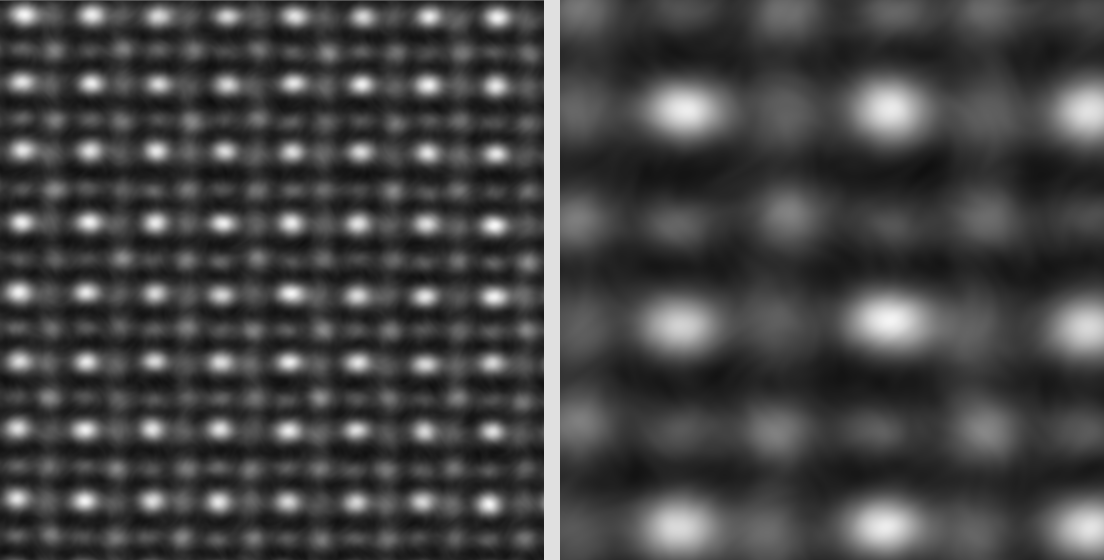
Left, the full canvas; right, a detail of the centre.
Reproduce this pattern procedurally as a Shadertoy shader.

```glsl
// Soft lattice of glowing spots: an 8 by 8 grid of bright blobs with dim companions
// and fainter rows between. Each cell sums four jittered Gaussians over a dark banded
// base, on slightly skewed axes, with layered sines for the blurred grain.

float hash(vec2 p) {
    return fract(sin(dot(p, vec2(127.1, 311.7))) * 43758.547);
}

// Signed jitter vector for one blob of one cell
vec2 jitter(vec2 id, float salt) {
    return vec2(hash(id + salt), hash(id + salt + 5.3)) - 0.5;
}

float blob(vec2 d, vec2 size) {
    d /= size;
    return exp(-0.5 * dot(d, d));
}

// Warped sine layers, roughly -1 to 1
float grain(vec2 p) {
    float sum = 0.0, amp = 0.5;
    for (int i = 0; i < 4; i++) {
        p += 0.6 * sin(p.yx * 0.7 + float(i) * 1.9);
        sum += amp * sin(p.x) * sin(p.y + 0.8 * float(i));
        p = mat2(0.8, -0.6, 0.6, 0.8) * p * 1.5 + 2.7;
        amp *= 0.7;
    }
    return sum;
}

// The four blobs belonging to one cell, d measured from its lattice point
float cellLight(vec2 d, vec2 id) {
    float rowShift = 0.025 * cos(id.y * 1.5708) - 0.025;
    vec2 rowD = d - vec2(0.0, rowShift);
    float vary = hash(id + 3.1);

    // bright spot and its tall, dim companion
    float light = (0.68 + 0.13 * vary)
        * blob(rowD - 0.035 * jitter(id, 1.0), vec2(0.138, 0.107) + 0.016 * jitter(id, 2.0));
    light += (0.19 + 0.08 * hash(id + 7.7))
        * blob(rowD - vec2(0.45, 0.02) - 0.07 * jitter(id, 4.0), vec2(0.135, 0.17));

    // faint pair in the row between
    light += (0.16 + 0.09 * hash(id + 9.2))
        * blob(d - vec2(-0.02, 0.51) - 0.05 * jitter(id, 6.0), vec2(0.13, 0.085));
    light += (0.22 + 0.18 * hash(id + 11.4))
        * blob(d - vec2(0.485, 0.5) - 0.06 * jitter(id, 8.0), vec2(0.125, 0.11));
    return light;
}

void mainImage(out vec4 fragColor, in vec2 fragCoord) {
    // Canvas heights, measured down from the top left
    vec2 p = fragCoord / iResolution.y;
    p.y = 1.0 - p.y;

    // Skewed lattice coordinates
    vec2 q = p - vec2(0.043, 0.026);
    q = vec2(q.x + 0.015 * q.y, q.y - 0.0075 * q.x) / vec2(0.1208, 0.1242);
    vec2 cell = floor(q + 0.5);

    // Dark base, lifted along both kinds of row
    float shade = 0.113 + 0.035 * cos(q.y * 12.566);
    for (int j = -1; j <= 1; j++) {
        for (int i = -1; i <= 1; i++) {
            vec2 id = cell + vec2(i, j);
            shade += cellLight(q - id, id);
        }
    }
    shade += 0.035 * grain(q * 11.0) + 0.012 * grain(q * 3.0 + 4.0);

    // Thin grey rim along the top edge
    shade = mix(shade, 0.42, 0.7 * (1.0 - smoothstep(0.0008, 0.0026, p.y)));

    fragColor = vec4(vec3(clamp(shade, 0.03, 0.96)), 1.0);
}
```
